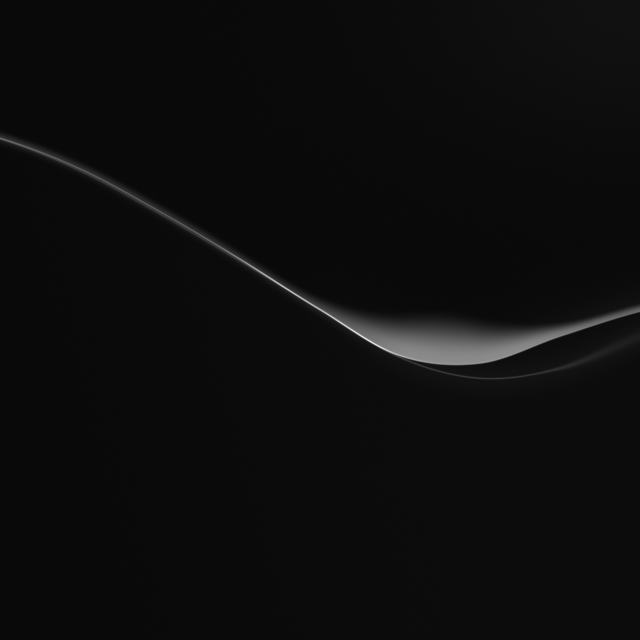
This background is drawn by a Shadertoy shader. Its source:

```glsl
// A folded ribbon of grey light sweeping across a near-black field.
// Two smooth curves through evenly spaced heights carry thin lines;
// a soft veil rises from the upper one, and a fine dither hides banding.

// Heights at x = -1/8, 0, 1/8 ... 9/8
const float RIDGE[11] = float[11](.812, .784, .736, .669, .595, .516, .444, .432, .474, .513, .538);
const float FOLD[11] = float[11](.811, .783, .733, .6655, .592, .517, .4415, .409, .4245, .474, .523);

// Catmull-Rom curve through the heights
float curve(float heights[11], float x) {
    int i = clamp(int(floor(x * 8.0)), 0, 7);
    float t = x * 8.0 - float(i);
    float a = heights[i], b = heights[i + 1], c = heights[i + 2], d = heights[i + 3];
    return b + .5 * t * (c - a + t * (2.0 * a - 5.0 * b + 4.0 * c - d
             + t * (3.0 * (b - c) + d - a)));
}

// Approximate signed distance, positive above the curve
float curveDistance(float heights[11], vec2 p) {
    float slope = (curve(heights, p.x + .002) - curve(heights, p.x - .002)) / .004;
    return (p.y - curve(heights, p.x)) / sqrt(1.0 + slope * slope);
}

float bell(float x, float width) {
    x /= width;
    return exp(-x * x);
}

float hash(vec2 p) {
    vec3 q = fract(vec3(p.xyx) * .1031);
    q += dot(q, q.yzx + 33.33);
    return fract((q.x + q.y) * q.z);
}

void mainImage(out vec4 fragColor, in vec2 fragCoord) {
    vec2 p = fragCoord / iResolution.xy;
    float pixel = 1.0 / iResolution.y;
    float ridge = curveDistance(RIDGE, p);
    float fold = curveDistance(FOLD, p);
    float above = smoothstep(-pixel, pixel, ridge);
    float rightSide = smoothstep(.44, .68, p.x);

    // Dark field with a faint lift in the upper right corner
    float light = .036 + .032 * bell(length((p - vec2(1.03, 1.0)) * vec2(.8, 1.4)), .3);
    light += .010 * (1.0 - above) * smoothstep(.1, .8, p.x + .3 * p.y);

    // Veil: flat beside the ridge, melting away upwards
    float veilHeight = .008 + .043 * bell(p.x - .695, .125);
    float veilLight = mix(.06, .46, smoothstep(.43, .65, p.x))
                    * (1.0 - .38 * smoothstep(.78, 1.0, p.x));
    float veil = 1.0 - smoothstep(.25 * veilHeight, 1.75 * veilHeight, ridge);
    light += above * veil * veilLight;
    light += above * .06 * rightSide * exp(-max(ridge, 0.0) / .025);

    // Halo of the tail and dim sheen below the fold
    light += .09 * bell(ridge, .0075) * (1.0 - rightSide);
    light += .025 * rightSide * bell(fold, .025) * (1.0 - above);

    // Fine lines, brightest where the ribbon twists
    float lineWidth = max(.0014, .7 * pixel);
    float ridgeLight = .2 + .32 * bell(p.x - .43, .07) + .28 * bell(p.x - .56, .07);
    ridgeLight *= 1.0 - .5 * smoothstep(.6, .72, p.x);
    light += ridgeLight * bell(ridge, lineWidth);
    float foldWidth = lineWidth + .007 * smoothstep(.82, 1.0, p.x);
    float foldLight = mix(.10, .15, rightSide) * (1.0 - .7 * smoothstep(.78, 1.0, p.x));
    light += foldLight * bell(fold, foldWidth);

    light += (hash(fragCoord) - .5) / 255.0;
    fragColor = vec4(vec3(clamp(light, 0.0, 1.0)), 1.0);
}
```
